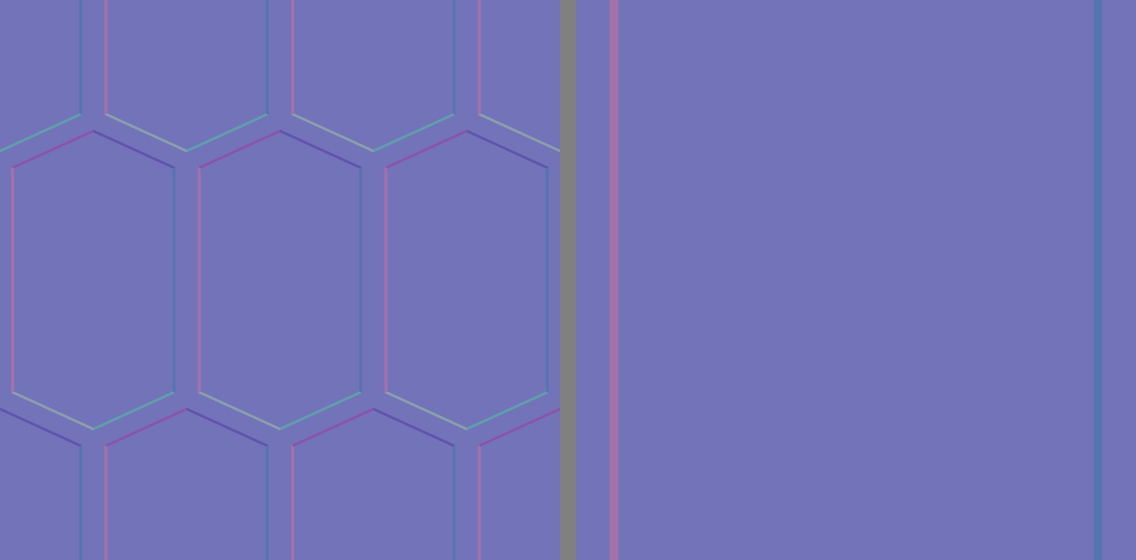
Left: the whole. Right: its middle third, enlarged.
This texture map is drawn by a Shadertoy shader. Its source:

```glsl
// Signed distances to the upright sides (x) and the slanted caps (y) of a hexagon
vec2 hexDistances(vec2 p) {
    p = abs(p);
    return vec2(p.x - 0.1441, dot(p, vec2(0.415, 0.910)) - 0.2422);
}

// Offset from the nearest centre of a rectangular lattice
vec2 latticeOffset(vec2 p, vec2 period) {
    return p - period * floor(p / period + 0.5);
}

// Tint of the bevel according to the direction it faces
vec3 bevelColor(vec2 p, vec2 faces, float pixel) {
    float right = smoothstep(-pixel, pixel, p.x);
    float top = smoothstep(-pixel, pixel, p.y);
    float slanted = smoothstep(-pixel, pixel, faces.y - faces.x);
    vec3 side = mix(vec3(0.65, 0.44, 0.66), vec3(0.33, 0.46, 0.69), right);
    vec3 cap = vec3(mix(0.54, 0.38, right), mix(0.62, 0.33, top), 0.675);
    return mix(side, cap, slanted);
}

void mainImage(out vec4 fragColor, in vec2 fragCoord) {
    vec2 p = fragCoord / iResolution.xy - 0.5;
    float pixel = 1.0 / min(iResolution.x, iResolution.y);

    // Two interleaved lattices form the staggered rows; keep the nearer cell
    vec2 period = vec2(1.0 / 3.0, 0.993);
    vec2 cell = vec2(0.0);
    vec2 faces = vec2(1.0);
    for (int i = 0; i < 2; i++) {
        vec2 q = latticeOffset(p - 0.5 * period * float(i), period);
        vec2 d = hexDistances(q);
        if (max(d.x, d.y) < max(faces.x, faces.y)) {
            cell = q;
            faces = d;
        }
    }

    // Thin bevel line over the flat base
    float edge = abs(max(faces.x, faces.y));
    float halfWidth = faces.x > faces.y ? 0.0026 : 0.0023;
    float line = clamp((halfWidth - edge) / pixel + 0.5, 0.0, 1.0);
    vec3 color = mix(vec3(0.45, 0.45, 0.73), bevelColor(cell, faces, pixel), line);
    fragColor = vec4(color, 1.0);
}
```
